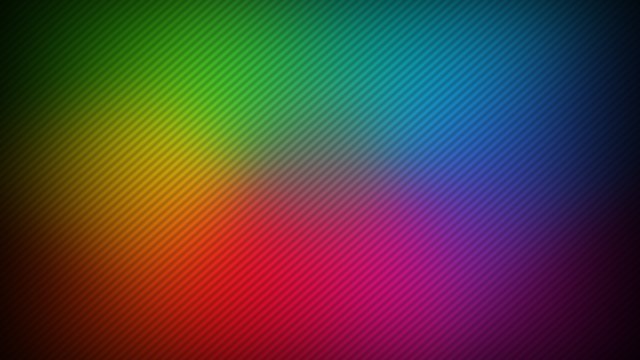
Give the GLSL for this background, as a WebGL 2 fragment shader.

```glsl
#version 300 es
precision highp float;
// Soft colour-wheel glow with a dark vignette under fine diagonal stripes.

uniform vec2 u_resolution;
out vec4 fragColor;

const int GLOW_COUNT = 15;
const float GLOW_TIGHTNESS = 25.0;
const vec2 VIGNETTE_RADIUS = vec2(0.426, 0.582); // fractions of the canvas
const float STRIPE_ANGLE = 0.72;                 // radians above horizontal
const float STRIPE_PERIOD = 0.0175;              // canvas heights
const float STRIPE_DEPTH = 0.12;
const float FINE_DEPTH = 0.05;
const float TAU = 6.2831853;

// Glow centres in canvas heights, anticlockwise from yellow; grey hub last.
const vec2 GLOW_CENTRE[GLOW_COUNT] = vec2[](
    vec2(0.40, 0.57), vec2(0.42, 0.39), vec2(0.28, 0.12), vec2(0.58, 0.22),
    vec2(0.81, 0.25), vec2(1.09, 0.24), vec2(1.55, 0.12), vec2(1.32, 0.34),
    vec2(1.37, 0.54), vec2(1.23, 0.73), vec2(1.02, 0.84), vec2(0.80, 0.81),
    vec2(0.58, 0.80), vec2(0.30, 0.90), vec2(0.89, 0.55));

const vec3 GLOW_COLOUR[GLOW_COUNT] = vec3[](
    vec3(0.80, 0.76, 0.04), // yellow
    vec3(0.84, 0.46, 0.04), // orange
    vec3(0.70, 0.15, 0.02), // rust
    vec3(0.85, 0.06, 0.07), // red
    vec3(0.83, 0.04, 0.24), // crimson
    vec3(0.78, 0.05, 0.46), // magenta
    vec3(0.50, 0.03, 0.38), // plum
    vec3(0.50, 0.14, 0.62), // purple
    vec3(0.15, 0.33, 0.75), // blue
    vec3(0.06, 0.55, 0.74), // azure
    vec3(0.03, 0.62, 0.60), // teal
    vec3(0.14, 0.68, 0.28), // emerald
    vec3(0.25, 0.75, 0.11), // green
    vec3(0.15, 0.58, 0.04), // leaf
    vec3(0.43, 0.38, 0.40)  // grey
);

// Blend all glows with normalised Gaussian weights.
vec3 glowField(vec2 p) {
    vec3 sum = vec3(0.0);
    float total = 0.0;
    for (int i = 0; i < GLOW_COUNT; i++) {
        vec2 offset = p - GLOW_CENTRE[i];
        float weight = exp(-GLOW_TIGHTNESS * dot(offset, offset));
        sum += weight * GLOW_COLOUR[i];
        total += weight;
    }
    return sum / total;
}

float vignette(vec2 uv) {
    vec2 q = (uv - 0.5) / VIGNETTE_RADIUS;
    q *= q;
    return exp(-dot(q, q));
}

// Soft wave that fades out as its period nears the pixel size.
float softWave(float x, float period) {
    float visible = smoothstep(1.5, 3.5, period * u_resolution.y);
    return cos(TAU * x / period) * visible;
}

float stripes(vec2 p) {
    float across = dot(p, vec2(-sin(STRIPE_ANGLE), cos(STRIPE_ANGLE)));
    return 1.0 + STRIPE_DEPTH * softWave(across, STRIPE_PERIOD)
               + FINE_DEPTH * softWave(across, STRIPE_PERIOD / 3.0);
}

void main() {
    vec2 uv = gl_FragCoord.xy / u_resolution;
    vec2 p = uv * vec2(16.0 / 9.0, 1.0);
    vec2 stripePoint = gl_FragCoord.xy / u_resolution.y;
    vec3 colour = glowField(p) * vignette(uv) * stripes(stripePoint);
    fragColor = vec4(colour, 1.0);
}
```
